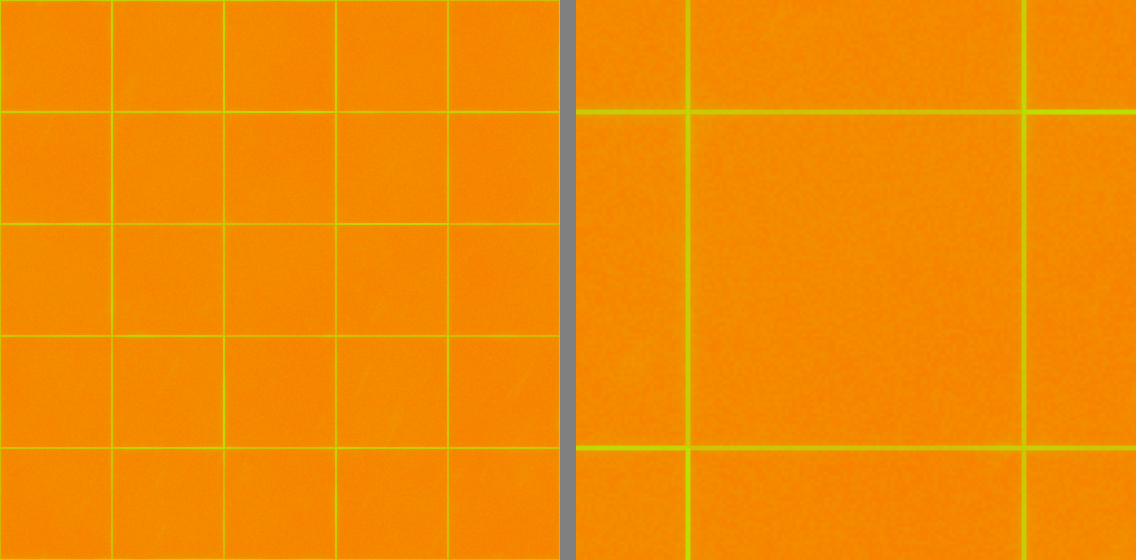
Left: the whole. Right: its middle third, enlarged.
Reproduce this pattern procedurally as a Shadertoy shader.

```glsl
const float TILES = 5.0;              // repeats across and down
const float LINE_HALF = 0.0015;       // half width of a joint
const float HALO_SIZE = 0.0036;       // falloff of the soft joint edge
const float HALO_AMOUNT = 0.26;
const float LINE_MIN = 0.50;          // strength of the most faded joint
const float GRAIN_CELLS = 460.0;
const float GRAIN_AMOUNT = 0.72;
const float MOTTLE_AMOUNT = 0.62;
const float TINT_AMOUNT = 0.12;       // difference between whole tiles
const float STREAK_AMOUNT = 0.32;
const vec3 ORANGE_DEEP = vec3(0.972, 0.505, 0.0);
const vec3 ORANGE_PALE = vec3(0.945, 0.575, 0.0);
const vec3 LIME = vec3(0.71, 0.92, 0.02);

// Integer hash, 0 to 1
float hash(vec2 cell, uint seed) {
    uvec2 q = uvec2(ivec2(cell)) * uvec2(1597334673u, 3812015801u);
    uint h = q.x ^ q.y ^ (seed * 2654435769u);
    h = (h ^ (h >> 16)) * 2246822519u;
    h = (h ^ (h >> 13)) * 3266489917u;
    h ^= h >> 16;
    return float(h >> 8) / 16777216.0;
}

// Value noise whose lattice wraps at a whole period
float wrapNoise(vec2 p, vec2 period, uint seed) {
    vec2 i = floor(p);
    vec2 f = p - i;
    f = f * f * (3.0 - 2.0 * f);
    vec2 a = mod(i, period);
    vec2 b = mod(i + 1.0, period);
    return mix(mix(hash(a, seed), hash(vec2(b.x, a.y), seed), f.x),
               mix(hash(vec2(a.x, b.y), seed), hash(b, seed), f.x), f.y);
}

float mottle(vec2 uv) {
    float sum = 0.0;
    float weight = 0.5;
    float cells = 7.0;
    for (uint k = 0u; k < 4u; k++) {
        sum += weight * wrapNoise(uv * cells, vec2(cells), 11u + k);
        weight *= 0.6;
        cells *= 2.0;
    }
    return sum / 1.088;
}

// Sparse pale scuffs leaning to the right
float streaks(vec2 uv) {
    vec2 slanted = vec2(80.0 * uv.x - 40.0 * uv.y, 20.0 * uv.y);
    float scuff = smoothstep(0.68, 0.95, wrapNoise(slanted, vec2(40.0, 20.0), 31u));
    float patches = smoothstep(0.45, 0.75, wrapNoise(uv * 13.0, vec2(13.0), 37u));
    return scuff * patches;
}

// Joint coverage: across is the axis crossing it, along runs down its length
float joint(float across, float along, float pixel, uint seed) {
    float index = round(across * TILES);
    float dist = abs(across - index / TILES);
    vec2 segment = mod(vec2(index, floor(along * TILES)), TILES);
    float wear = wrapNoise(vec2(along * 20.0, segment.x), vec2(20.0, TILES), seed + 1u);
    float strength = mix(LINE_MIN, 1.0, mix(hash(segment, seed), wear, 0.35));
    float core = clamp((LINE_HALF - dist) / pixel + 0.5, 0.0, 1.0);
    float halo = HALO_AMOUNT * exp(-max(dist - LINE_HALF, 0.0) / HALO_SIZE) * (0.2 + wear);
    return strength * max(core, halo);
}

void mainImage(out vec4 fragColor, in vec2 fragCoord) {
    vec2 uv = fragCoord / iResolution.xy;
    vec2 pixel = 1.0 / iResolution.xy;

    // Grainy tile surface
    float grain = wrapNoise(uv * GRAIN_CELLS, vec2(GRAIN_CELLS), 3u) - 0.5;
    float tileTint = hash(mod(floor(uv * TILES), TILES), 5u) - 0.5;
    float paleness = 0.36 + GRAIN_AMOUNT * grain + TINT_AMOUNT * tileTint
                   + MOTTLE_AMOUNT * (mottle(uv) - 0.5) + STREAK_AMOUNT * streaks(uv);
    vec3 colour = mix(ORANGE_DEEP, ORANGE_PALE, clamp(paleness, -0.2, 1.2));

    // Worn joints in both directions
    float lines = max(joint(uv.x, uv.y, pixel.x, 41u), joint(uv.y, uv.x, pixel.y, 53u));
    colour = mix(colour, LIME, lines);

    fragColor = vec4(colour, 1.0);
}
```
